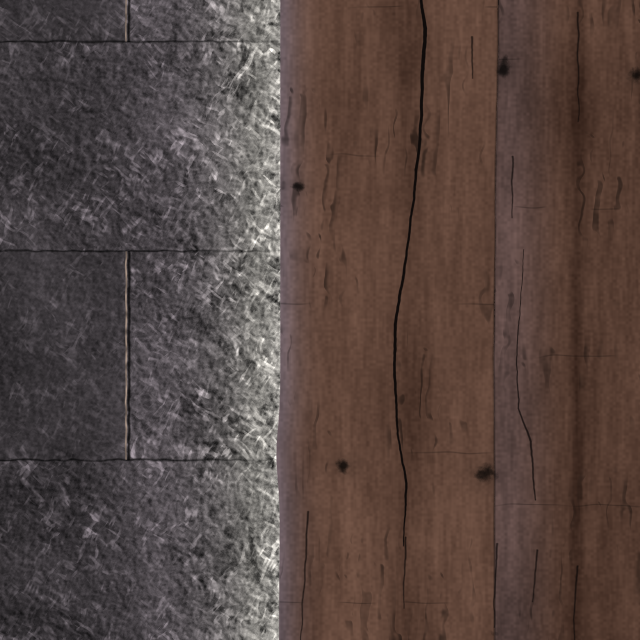
This texture is drawn by a Shadertoy shader. Its source:

```glsl
// Crack paths: x, y, half width
const vec3 LONG_CRACK[9] = vec3[9](
    vec3(.658, 1.01, .0016), vec3(.664, .955, .0030), vec3(.654, .753, .0020),
    vec3(.638, .622, .0017), vec3(.617, .492, .0023), vec3(.616, .414, .0022),
    vec3(.622, .323, .0014), vec3(.634, .245, .0018), vec3(.631, .147, .0006));
const vec3 THIN_CRACK[5] = vec3[5](
    vec3(.819, .610, .0003), vec3(.809, .480, .0008), vec3(.809, .362, .0010),
    vec3(.829, .310, .0015), vec3(.836, .219, .0009));
// Short splits: top xy, bottom xy
const vec4 SPLITS[8] = vec4[8](
    vec4(.738, .942, .737, .878), vec4(.802, .755, .799, .660),
    vec4(.903, .980, .904, .810), vec4(.482, .200, .469, -.02),
    vec4(.901, .115, .896, -.02), vec4(.840, .140, .833, .060),
    vec4(.634, .160, .631, .050), vec4(.777, .150, .771, .020));
// Knots: centre xy, radii
const vec4 KNOTS[5] = vec4[5](
    vec4(.787, .895, .011, .017), vec4(.466, .709, .014, .008), vec4(.538, .271, .012, .012),
    vec4(.757, .260, .017, .016), vec4(.995, .882, .013, .011));

float hash(vec2 p) {
    vec3 q = fract(p.xyx * .1031);
    q += dot(q, q.yzx + 33.33);
    return fract((q.x + q.y) * q.z);
}

float noise(vec2 p) {
    vec2 i = floor(p), f = fract(p);
    f = f * f * (3. - 2. * f);
    return mix(mix(hash(i), hash(i + vec2(1, 0)), f.x),
               mix(hash(i + vec2(0, 1)), hash(i + 1.), f.x), f.y);
}

float fbm(vec2 p) {
    float sum = 0., amp = .5;
    for (int i = 0; i < 4; i++) {
        sum += amp * noise(p);
        p = mat2(1.6, 1.2, -1.2, 1.6) * p + 17.3;
        amp *= .5;
    }
    return sum / .9375;
}

float band(float d, float halfWidth, float soft) {
    return 1. - smoothstep(halfWidth - soft, halfWidth + soft, abs(d));
}

// Coverage of a stroke that tapers from radius ra to rb
float stroke(vec2 p, vec2 a, vec2 b, float ra, float rb, float soft) {
    vec2 ab = b - a;
    float t = clamp(dot(p - a, ab) / dot(ab, ab), 0., 1.);
    return band(length(p - a - ab * t), mix(ra, rb, t), soft);
}

// Sparse bright slivers lying along one direction
float slivers(vec2 p, vec2 dir, vec2 freq) {
    vec2 q = vec2(dot(p, dir), dot(p, vec2(-dir.y, dir.x)));
    q += .014 * (vec2(noise(p * 32.), noise(p * 32. + 70.)) - .5);
    return smoothstep(.60, .92, .72 * noise(q * freq) + .36 * noise(q * freq * 2.1 + 31.));
}

vec3 slate(vec2 p, float edge, float px) {
    float d = max(edge - p.x, 0.);
    float cloud = fbm(p * 9. + 3.);
    float patches = smoothstep(.25, .75, fbm(p * 24. + 8.));
    float glow = .17 * exp(-d / .018) + .33 * exp(-pow(d / .155, 1.4));
    float row = step(.281, p.y) + step(.608, p.y) + step(.935, p.y);
    float split = mod(row, 2.);
    float smoothTile = split * (1. - step(.197, p.x));

    // Tile tone under raking light
    float lum = .195 + .15 * (cloud - .5) + glow * (.62 + .55 * cloud);
    lum -= .02 * smoothTile + .04 * (1. - smoothstep(0., .2, p.y)) * smoothstep(.0, .3, d);

    // Grain, slivers and pits
    float rough = mix(1., .6, smoothTile);
    float grain = fbm(p * 125.) - fbm(p * 125. + vec2(.5, .35));
    lum += rough * grain * (.16 + .75 * glow);
    float chips = slivers(p, vec2(.78, -.62), vec2(58., 150.)) + slivers(p, vec2(.5, .86), vec2(65., 165.));
    lum += rough * chips * (.10 + .38 * glow) * (.35 + patches);
    lum -= glow * .55 * smoothstep(.54, .74, fbm(p * vec2(66., 58.) + 21.));
    lum += (noise(p * 280.) - .5) * (.05 + .20 * glow);
    vec3 col = max(lum, .06) * mix(vec3(1.05, .98, 1.03), vec3(1.02, 1., .965), smoothstep(.06, .32, glow));

    // Joints
    float wobble = (noise(p * 70.) - .5) * .0035;
    float joint = 0.;
    for (int i = 0; i < 3; i++)
        joint = max(joint, band(p.y - .281 - .327 * float(i) + wobble, .0010, px + .0010));
    joint *= .55 + .45 * noise(p * vec2(60., 9.));
    col *= 1. - joint * mix(.88, .35, smoothstep(.05, .4, glow));
    float dx = p.x - .197 + wobble * .4;
    col *= 1. - .7 * split * band(dx - .0045, .0018, px + .0006);
    vec3 grout = vec3(.60, .52, .46) * (.6 + .7 * noise(p * vec2(20., 110.)));
    return mix(col, grout, split * band(dx, .0013, px) * (1. - joint) * .85);
}

vec3 wood(vec2 p, float edge, float px) {
    float seam = .772 + .006 * smoothstep(.5, 1., p.y) + .002 * (noise(vec2(p.y * 16., 2.)) - .5);
    float second = smoothstep(seam - px, seam + px, p.x);
    vec2 g = p + vec2(.012 * (fbm(p * vec2(5., 3.)) - .5) + second * .37, 0.);

    // Grain and blotches
    float tone = .60 + .70 * (fbm(g * vec2(11., 5.)) - .5) + .42 * (fbm(g * vec2(70., 6.)) - .5);
    tone += .20 * (noise(g * vec2(240., 32.)) - .5) + .24 * (noise(p * vec2(200., 230.)) - .5);
    tone -= .28 * exp(-pow((p.x - .642) / .022, 2.)) + .38 * exp(-pow((p.x - .902) / .011, 2.));
    tone -= second * .20;
    vec3 col = mix(vec3(.250, .170, .135), vec3(.450, .332, .276), clamp(tone, -.25, 1.3));

    // Cool worn borders
    float border = exp(-pow(max(p.x - edge, 0.) / .030, 1.6));
    col = mix(col, vec3(.43, .38, .41) * (.68 + .5 * tone), border * .85);
    float worn = second * (1. - smoothstep(.79, .89, p.x));
    col = mix(col, vec3(.38, .305, .30) * (.68 + .6 * tone), worn * .75);

    // Soft flecks and faint cross checks
    float fleck = smoothstep(.62, .95, noise(g * vec2(165., 22.) + 2. * noise(p * 45.)));
    fleck *= smoothstep(.45, .70, fbm(p * vec2(14., 9.) + 5.));
    col *= 1. - .38 * fleck;
    float check = band(fract(p.y * 4.3 + second * .35 + .03 * noise(p * 30.)) - .27, .004, .006);
    col *= 1. - .22 * check * smoothstep(.55, .75, noise(p * vec2(18., 9.)));
    col *= 1. - .5 * band(p.x - seam, .0010, px + .0012);

    // Knots
    for (int i = 0; i < 5; i++) {
        vec4 k = KNOTS[i];
        float r = length((p - k.xy) / k.zw) + 1.1 * (fbm(p * 90.) - .5);
        col *= 1. - .62 * (1. - smoothstep(.2, 1.2, r)) - .12 * exp(-r * r * .35);
    }

    // Cracks
    vec2 c = p + vec2((fbm(p * vec2(20., 35.)) - .5) * .005, 0.);
    float crack = 0.;
    for (int i = 0; i < 8; i++) {
        vec3 a = LONG_CRACK[i], b = LONG_CRACK[i + 1];
        crack = max(crack, stroke(c, a.xy, b.xy, a.z, b.z, px));
        vec4 s = SPLITS[i];
        crack = max(crack, .75 * stroke(c, s.xy, s.zw, .0014, .0006, px + .0004));
    }
    for (int i = 0; i < 4; i++) {
        vec3 a = THIN_CRACK[i], b = THIN_CRACK[i + 1];
        crack = max(crack, .75 * stroke(c, a.xy, b.xy, a.z, b.z, px));
    }
    return mix(col, vec3(.045, .032, .03), crack * .95);
}

void mainImage(out vec4 fragColor, in vec2 fragCoord) {
    vec2 p = fragCoord / iResolution.xy;
    float px = .8 / iResolution.y;
    float edge = .438 - .006 * exp(-pow((p.y - .29) / .06, 2.)) - .002 * (1. - smoothstep(0., .3, p.y));
    vec3 col = mix(slate(p, edge, px), wood(p, edge, px), smoothstep(edge - px, edge + px, p.x));
    fragColor = vec4(clamp(col, 0., 1.), 1.);
}
```
